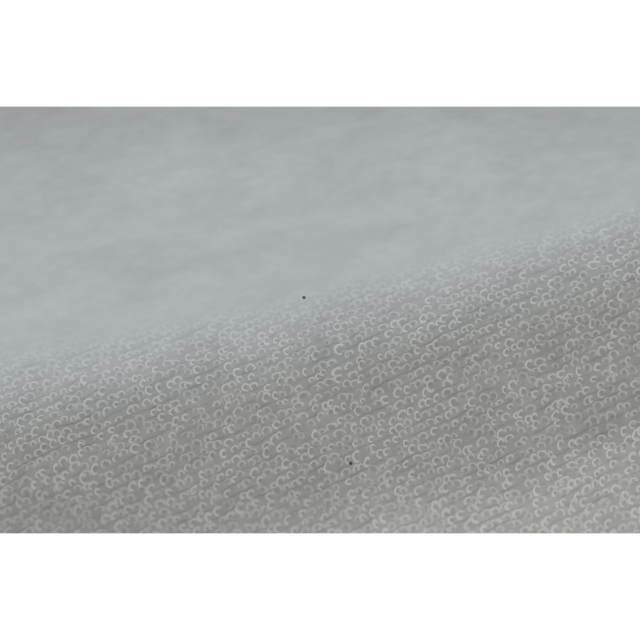
Give the GLSL for this texture, as a WebGL 1 fragment shader.

```glsl
precision highp float;

uniform vec2 u_resolution;

const float BAND_BOTTOM = 0.1667;
const float BAND_TOP = 0.8333;
const float LOOP_SIZE = 0.0155;
const float ROW_ANGLE = 0.44;
const float LOOP_CONTRAST = 0.115;
const float GAP_CONTRAST = 0.075;
const vec3 PAPER = vec3(1.0);
const vec3 COOL_TINT = vec3(0.979, 1.004, 1.010);
const vec3 WARM_TINT = vec3(1.000, 1.006, 0.982);

float hash(vec2 p) {
    vec3 q = fract(vec3(p.xyx) * 0.1031);
    q += dot(q, q.yzx + 33.33);
    return fract((q.x + q.y) * q.z);
}

float noise(vec2 p) {
    vec2 i = floor(p);
    vec2 f = fract(p);
    f = f * f * (3.0 - 2.0 * f);
    float low = mix(hash(i), hash(i + vec2(1.0, 0.0)), f.x);
    float high = mix(hash(i + vec2(0.0, 1.0)), hash(i + vec2(1.0, 1.0)), f.x);
    return mix(low, high, f.y);
}

float fbm(vec2 p) {
    float sum = 0.0;
    float gain = 0.5;
    for (int i = 0; i < 4; i++) {
        sum += gain * (noise(p) - 0.5);
        p = p * 2.03 + vec2(17.3, 9.1);
        gain *= 0.55;
    }
    return sum;
}

vec2 rotate(vec2 p, float a) {
    float c = cos(a);
    float s = sin(a);
    return vec2(c * p.x + s * p.y, c * p.y - s * p.x);
}

// Height of the fold's crest
float ridge(float x) {
    return 0.455 + 0.165 * x + 0.075 * x * x;
}

// Open, jittered yarn loops: x = lit strand, y = enclosed hollow
vec2 yarnLoops(vec2 p, float blur) {
    vec2 cell = floor(p);
    vec2 result = vec2(0.0);
    for (int j = -1; j <= 1; j++) {
        for (int i = -1; i <= 1; i++) {
            vec2 id = cell + vec2(float(i), float(j));
            float seed = hash(id + 71.0);
            vec2 jitter = vec2(hash(id + 13.0), hash(id + 37.0)) - 0.5;
            vec2 d = p - id - 0.5 - jitter * vec2(0.75, 0.5);
            d = rotate(d, (seed - 0.5) * 2.4) * vec2(1.0, 1.2);
            float r = length(d);
            float radius = mix(0.27, 0.46, hash(id + 91.0));
            float strand = 1.0 - smoothstep(0.03, 0.16 + blur, abs(r - radius));
            float opening = smoothstep(-0.75, 0.0, d.y / max(r, 0.01) + 0.25);
            strand *= opening * mix(0.45, 1.0, seed);
            result.x = max(result.x, strand);
            result.y = max(result.y, 1.0 - smoothstep(0.05, radius, r));
        }
    }
    return result;
}

float speck(vec2 p, vec2 center) {
    return 1.0 - smoothstep(0.001, 0.004, length(p - center));
}

void main() {
    vec2 uv = gl_FragCoord.xy / u_resolution;
    float depth = ridge(uv.x) - uv.y;
    float front = smoothstep(-0.015, 0.035, depth);

    // Soft, out-of-focus cloth behind the crest
    vec2 slanted = rotate(uv, 0.16);
    float back = 0.685 - 0.035 * smoothstep(0.70, 0.85, uv.y);
    back -= 0.02 * (1.0 - smoothstep(0.0, 0.3, uv.x)) * smoothstep(0.55, 0.8, uv.y);
    back += 0.055 * fbm(slanted * vec2(13.0, 30.0));
    back += 0.035 * fbm(slanted * vec2(45.0, 95.0) + 5.0);

    // Light rolling over the near slope
    float slope = mix(0.687, 0.575, smoothstep(-0.01, 0.18, depth));
    slope -= 0.025 * smoothstep(0.18, 0.29, depth) * (1.0 - smoothstep(0.1, 0.65, uv.x));
    slope += 0.075 * smoothstep(0.30, 0.50, depth);
    slope += 0.05 * fbm(rotate(uv, ROW_ANGLE) * vec2(9.0, 20.0));

    // Knitted rows, foreshortened toward the crest
    vec2 cloth = vec2(uv.x, uv.y + 0.035 * exp(-max(depth, 0.0) / 0.06));
    vec2 rows = rotate(cloth, ROW_ANGLE) / LOOP_SIZE;
    rows += 0.8 * vec2(fbm(uv * 24.0), fbm(uv * 24.0 + 40.0));
    float cornerBlur = smoothstep(0.30, 0.17, uv.y) * (1.0 - 0.6 * uv.x);
    float blur = 0.04 + 0.18 * cornerBlur + 0.18 * (1.0 - smoothstep(0.0, 0.08, depth));
    vec2 yarn = yarnLoops(rows, blur);
    float focus = smoothstep(-0.01, 0.12, depth) * (1.0 - 0.45 * cornerBlur);
    float rowGap = pow(abs(2.0 * fract(rows.y) - 1.0), 5.0);
    float gapShade = rowGap * noise(rows * vec2(0.55, 1.0));
    float detail = LOOP_CONTRAST * (yarn.x - 0.38);
    detail -= GAP_CONTRAST * (gapShade - 0.08) + 0.025 * (yarn.y - 0.5);
    detail += 0.075 * fbm(rows * vec2(1.2, 1.8));
    slope += detail * mix(0.28, 1.0, focus);

    float light = mix(back, slope, front);
    vec3 tint = mix(COOL_TINT, WARM_TINT, smoothstep(0.02, 0.20, depth));
    vec3 color = light * tint;

    // Stray dark fibres
    float fibres = max(speck(uv, vec2(0.475, 0.535)), speck(uv, vec2(0.548, 0.276)));
    color *= 1.0 - 0.5 * fibres;

    // Clean horizontal borders
    float pixel = 1.0 / u_resolution.y;
    float band = smoothstep(BAND_BOTTOM - pixel, BAND_BOTTOM + pixel, uv.y);
    band *= 1.0 - smoothstep(BAND_TOP - pixel, BAND_TOP + pixel, uv.y);
    gl_FragColor = vec4(mix(PAPER, color, band), 1.0);
}
```
